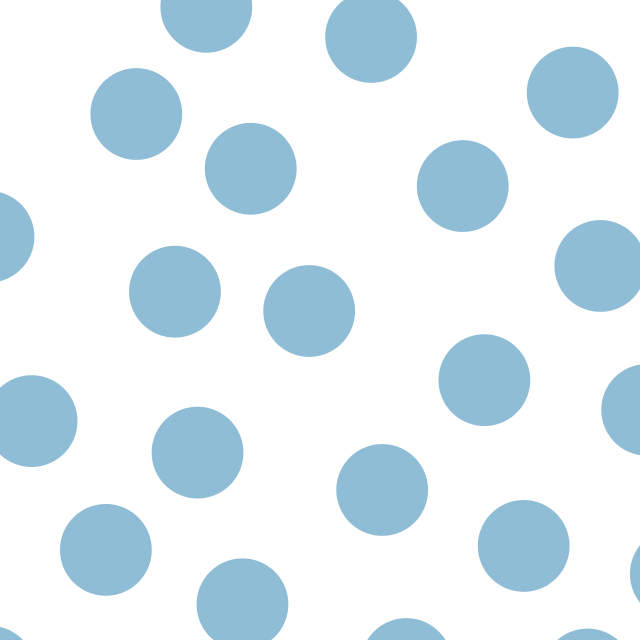
A Shadertoy shader for this pattern:

```glsl
// Scattered polka dots: equal flat blue discs on white, loosely and evenly spaced.
// Centres sit on a turned triangular lattice, each nudged by a random offset
// small enough that discs never touch; the nearest disc gives the distance.

#define DOT_RADIUS 0.0717   // in canvas heights
#define SPACING    0.265    // lattice step, in canvas heights
#define JITTER     0.17     // largest nudge, in lattice steps
#define TURN       0.24     // lattice rotation, in radians
#define ORIGIN     vec2(0.503, 0.497)
#define DOT_COLOR  vec3(0.563, 0.743, 0.839)
#define BACKGROUND vec3(1.0)

const float TAU = 6.2831853;

// Integer hash (PCG style): two random values in [0, 1] per lattice cell
vec2 hash2(ivec2 cell) {
    uvec2 v = uvec2(cell + 4096) * 1664525u + 1013904223u;
    v.x += v.y * 1664525u;
    v.y += v.x * 1664525u;
    v ^= v >> 16u;
    v.x += v.y * 1664525u;
    v.y += v.x * 1664525u;
    v ^= v >> 16u;
    return vec2(v >> 8u) / 16777215.0;
}

// Disc centre of a cell: lattice point plus a uniform nudge within a circle
vec2 dotCentre(ivec2 cell, mat2 lattice) {
    vec2 rnd = hash2(cell);
    float angle = TAU * rnd.x;
    return lattice * vec2(cell) + JITTER * sqrt(rnd.y) * vec2(cos(angle), sin(angle));
}

// Signed distance to the nearest disc, in canvas heights
float dotsDistance(vec2 p) {
    mat2 lattice = mat2(1.0, 0.0, 0.5, 0.8660254);
    mat2 turn = mat2(cos(TURN), sin(TURN), -sin(TURN), cos(TURN));
    vec2 q = turn * (p - ORIGIN) / SPACING;
    ivec2 home = ivec2(round(inverse(lattice) * q));

    float nearest = 1e3;
    for (int y = -1; y <= 1; y++)
        for (int x = -1; x <= 1; x++)
            nearest = min(nearest, distance(q, dotCentre(home + ivec2(x, y), lattice)));
    return nearest * SPACING - DOT_RADIUS;
}

void mainImage(out vec4 fragColor, in vec2 fragCoord) {
    float pixel = 1.0 / iResolution.y;
    float d = dotsDistance(fragCoord * pixel);

    // One-pixel soft edge
    float coverage = clamp(0.5 - d / pixel, 0.0, 1.0);
    fragColor = vec4(mix(BACKGROUND, DOT_COLOR, coverage), 1.0);
}
```
